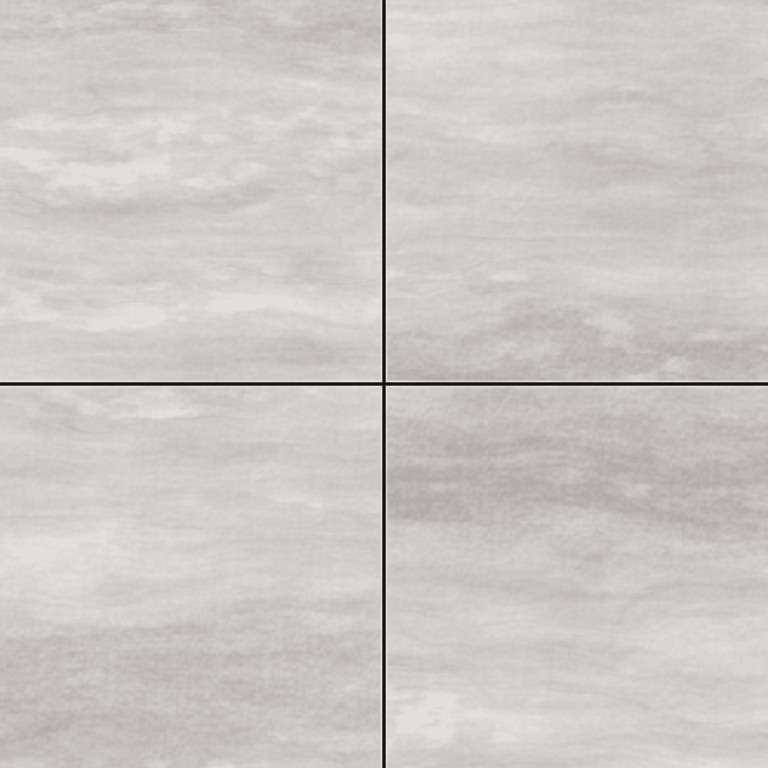
Write a Shadertoy shader that draws this texture.

```glsl
#define TILES 2.0
#define JOINT_HALF 0.0021
#define RIM_WIDTH 0.0028
#define BASE_SHADE 0.25
#define STRATA_AMOUNT 1.2
#define STREAK_AMOUNT 0.7
#define CLOUD_AMOUNT 0.5
#define GRAIN_AMOUNT 0.28
#define PALE vec3(0.850, 0.838, 0.820)
#define DARK vec3(0.735, 0.715, 0.700)
#define RIM_COLOR vec3(0.90, 0.895, 0.87)
#define JOINT_COLOR vec3(0.06, 0.06, 0.05)

// Dark sediment band of each tile: centre height, half width, strength
const vec3 BANDS[4] = vec3[4](
    vec3(0.25, 0.27, 0.50), vec3(0.78, 0.36, 0.55),
    vec3(0.94, 0.16, 0.28), vec3(0.05, 0.17, 0.45));

float hash(vec2 p) {
    return fract(sin(dot(p, vec2(127.1, 311.7))) * 43758.5453);
}

float noise(vec2 p) {
    vec2 i = floor(p), f = fract(p);
    f = f * f * (3.0 - 2.0 * f);
    return mix(mix(hash(i), hash(i + vec2(1, 0)), f.x),
               mix(hash(i + vec2(0, 1)), hash(i + vec2(1, 1)), f.x), f.y);
}

float fbm(vec2 p) {
    float sum = 0.0, amp = 0.5;
    for (int i = 0; i < 5; i++) {
        sum += amp * noise(p);
        p = mat2(1.0, 0.03, -0.03, 1.0) * p * 2.03 + 17.3;
        amp *= 0.5;
    }
    return sum / 0.97;
}

// Travertine layers inside one tile
vec3 stone(vec2 local, vec2 tile) {
    vec2 q = local + 7.0 * vec2(hash(tile + 3.1), hash(tile + 8.7));
    float warp = fbm(q * vec2(2.2, 4.5)) - 0.5;
    vec2 w = q + vec2(0.0, 0.13 * warp);

    float strata = fbm(w * vec2(1.0, 9.0)) - 0.5;
    float streaks = fbm(w * vec2(4.0, 42.0)) - 0.5;
    float clouds = fbm(q * vec2(7.0, 12.0)) - 0.5;
    float grain = noise(q * 125.0) + noise(q * vec2(60.0, 90.0)) - 1.0;

    int index = int(mod(tile.x, 2.0) + 2.0 * mod(tile.y, 2.0));
    vec3 band = BANDS[index];
    float offset = abs(local.y - band.x + 0.25 * warp);
    float sediment = band.z * (1.0 - smoothstep(0.3 * band.y, band.y, offset));

    // Thin wavy veins, broken up along their length
    float contour = abs(fbm(w * vec2(1.3, 7.0) + 31.0) - 0.5);
    float veins = (1.0 - smoothstep(0.0, 0.025, contour))
                * smoothstep(0.42, 0.65, noise(q * vec2(4.0, 9.0)));

    // Chalky flecks gathered in horizontal seams
    float seam = smoothstep(0.5, 0.64, fbm(w * vec2(1.2, 7.0) + 9.0));
    float chalk = seam * smoothstep(0.46, 0.7, fbm(q * vec2(12.0, 26.0)));

    float shade = BASE_SHADE + sediment + STRATA_AMOUNT * strata
                + STREAK_AMOUNT * streaks + CLOUD_AMOUNT * clouds
                + GRAIN_AMOUNT * (0.7 + sediment) * grain
                + 0.2 * veins - 0.45 * chalk;
    return mix(PALE, DARK, clamp(shade, -0.3, 1.3));
}

void mainImage(out vec4 fragColor, in vec2 fragCoord) {
    vec2 uv = fragCoord / iResolution.xy;
    vec2 grid = uv * TILES;
    float pixel = 1.0 / min(iResolution.x, iResolution.y);
    vec3 color = stone(fract(grid), floor(grid));

    // Joints lie only between tiles, not along the canvas border
    vec2 nearest = clamp(round(grid), 1.0, TILES - 1.0);
    vec2 gap = abs(grid - nearest) / TILES;
    float joint = min(gap.x, gap.y) - JOINT_HALF;

    // Worn pale rim, then the dark joint
    float wear = 0.4 + 0.6 * noise(uv * 35.0);
    float rim = 1.0 - smoothstep(0.3 * RIM_WIDTH, RIM_WIDTH + pixel, joint);
    color = mix(color, RIM_COLOR, rim * wear);
    color = mix(JOINT_COLOR, color, smoothstep(-0.5 * pixel, 0.5 * pixel, joint));

    fragColor = vec4(color, 1.0);
}
```
